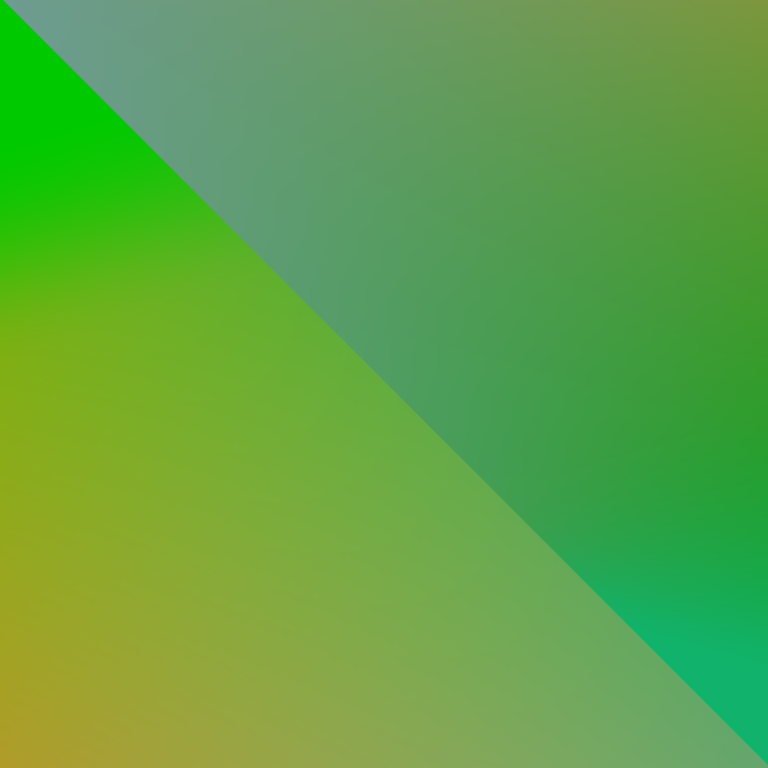
Reproduce this background procedurally as a Shadertoy shader.

```glsl
// Two smooth colour fields meeting along a falling diagonal.
// Each half is a quadratic Bezier triangle of six colours, and a soft glow
// fills one sharp corner of each: pure green upper left, teal lower right.

// Lower left half: corner colours, then the controls between them
const vec3 LOW_TOP       = vec3(0.33, 0.71, 0.00);
const vec3 LOW_CORNER    = vec3(0.69, 0.61, 0.16);
const vec3 LOW_RIGHT     = vec3(0.39, 0.65, 0.43);
const vec3 LOW_LEFT_MID  = vec3(0.51, 0.705, 0.08);
const vec3 LOW_BASE_MID  = vec3(0.57, 0.675, 0.35);
const vec3 LOW_DIAG_MID  = vec3(0.42, 0.675, 0.27);

// Upper right half
const vec3 HIGH_LEFT      = vec3(0.43, 0.61, 0.57);
const vec3 HIGH_CORNER    = vec3(0.49, 0.59, 0.24);
const vec3 HIGH_BOTTOM    = vec3(0.08, 0.63, 0.16);
const vec3 HIGH_TOP_MID   = vec3(0.40, 0.61, 0.40);
const vec3 HIGH_RIGHT_MID = vec3(0.12, 0.61, 0.125);
const vec3 HIGH_DIAG_MID  = vec3(0.38, 0.61, 0.41);

// Glows
const vec3 GREEN_GLOW = vec3(0.00, 0.79, 0.00);
const vec3 TEAL_GLOW  = vec3(0.065, 0.70, 0.42);
const float GREEN_TILT  = 0.32;
const float GREEN_START = 0.18;
const float GREEN_END   = 0.48;
const float TEAL_DEPTH  = 0.75;
const float TEAL_SOFT   = 0.09;
const float TEAL_SPREAD = 0.45;

const float DIAGONAL_SHIFT = 0.004;

// Quadratic Bezier triangle; w holds the barycentric weights of a, b and c
vec3 bezierTriangle(vec3 w, vec3 a, vec3 b, vec3 c, vec3 ab, vec3 bc, vec3 ca) {
    return a * w.x * w.x + b * w.y * w.y + c * w.z * w.z
         + 2.0 * (ab * w.x * w.y + bc * w.y * w.z + ca * w.z * w.x);
}

// p.x runs right and p.y runs down
vec3 lowerField(vec2 p) {
    vec3 weights = vec3(1.0 - p.y, p.y - p.x, p.x);
    vec3 base = bezierTriangle(weights, LOW_TOP, LOW_CORNER, LOW_RIGHT,
                               LOW_LEFT_MID, LOW_BASE_MID, LOW_DIAG_MID);
    float fade = smoothstep(GREEN_START, GREEN_END, p.y + GREEN_TILT * p.x);
    return mix(GREEN_GLOW, base, fade);
}

vec3 upperField(vec2 p) {
    float away = p.x - p.y;
    vec3 weights = vec3(1.0 - p.x, away, p.y);
    vec3 base = bezierTriangle(weights, HIGH_LEFT, HIGH_CORNER, HIGH_BOTTOM,
                               HIGH_TOP_MID, HIGH_RIGHT_MID, HIGH_DIAG_MID);
    // The glow edge softens with distance from the diagonal
    float softness = TEAL_SOFT + TEAL_SPREAD * max(away, 0.0);
    float glow = smoothstep(-softness, softness, p.y - TEAL_DEPTH);
    return mix(base, TEAL_GLOW, glow);
}

void mainImage(out vec4 fragColor, in vec2 fragCoord) {
    vec2 uv = fragCoord / iResolution.xy;
    vec2 p = vec2(uv.x, 1.0 - uv.y);

    // Join both halves with an edge about one pixel wide
    float edge = p.x - p.y - DIAGONAL_SHIFT;
    float pixel = 1.0 / min(iResolution.x, iResolution.y);
    float side = smoothstep(-pixel, pixel, edge);
    vec3 color = mix(lowerField(p), upperField(p), side);

    fragColor = vec4(clamp(color, 0.0, 1.0), 1.0);
}
```
